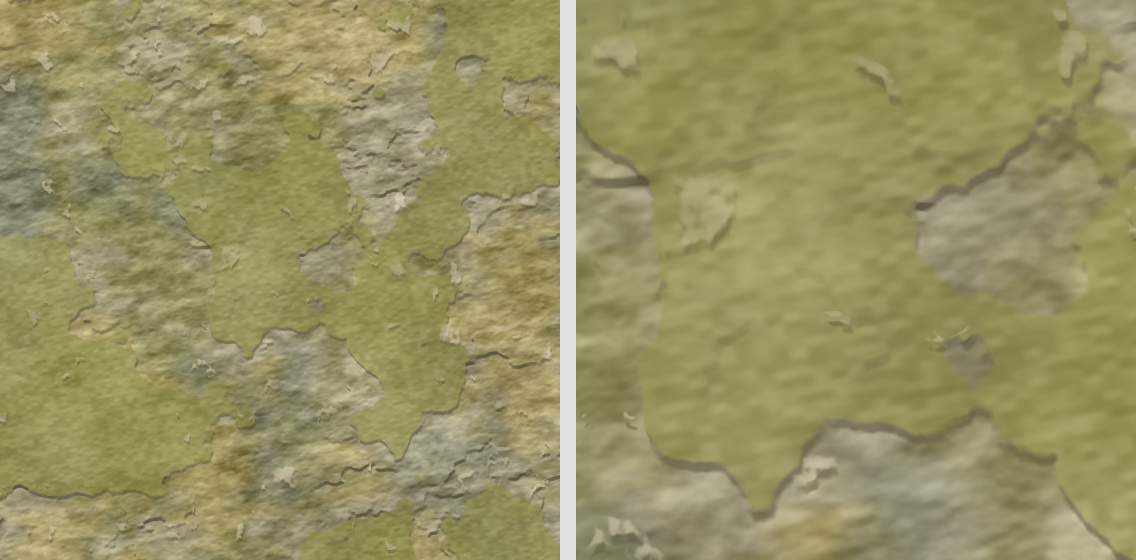
Left, the full canvas; right, a detail of the centre.
Give the GLSL for this texture, as a WebGL 1 fragment shader.

```glsl
precision highp float;
// Weathered stone with olive lichen sheets, pale flecks and small slanted ledges.
uniform vec2 u_resolution;

#define TILT 0.2            // slope of the grain, radians
#define STRETCH 1.9         // length of the grain against its height
#define PATCH_SCALE 4.0     // stone and lichen areas across the canvas
#define SHEET_LEVEL 0.59    // higher means fewer lichen sheets
#define LEDGE_SCALE 15.0    // ledges across the canvas
#define LEDGE_DEPTH 0.55    // darkness under the ledges
#define FLECK_CELLS 15.0    // fleck cells across the canvas
#define FLECK_SHARE 0.30    // part of the cells with a fleck
#define GRAIN 0.30          // contrast of the fine grain
#define RELIEF 0.20         // contrast of the lit relief

const vec3 OLIVE = vec3(0.565, 0.550, 0.365);
const vec3 STONE = vec3(0.615, 0.592, 0.478);
const vec3 SHEET = vec3(0.565, 0.555, 0.315);
const vec3 OCHRE = vec3(0.680, 0.620, 0.390);
const vec3 SLATE = vec3(0.485, 0.500, 0.430);
const vec3 PALE = vec3(0.775, 0.735, 0.620);
const vec3 SHADOW = vec3(0.330, 0.305, 0.215);

float hash(vec2 p) {
  vec3 a = fract(vec3(p.xyx) * 0.1031);
  a += dot(a, a.yzx + 33.33);
  return fract((a.x + a.y) * a.z);
}

float noise(vec2 p) {
  vec2 i = floor(p), f = fract(p);
  f = f * f * f * (f * (f * 6.0 - 15.0) + 10.0);
  return mix(mix(hash(i), hash(i + vec2(1.0, 0.0)), f.x),
             mix(hash(i + vec2(0.0, 1.0)), hash(i + 1.0), f.x), f.y);
}

float fbm(vec2 p) {
  float sum = 0.0, amp = 0.5;
  for (int i = 0; i < 4; i++) {
    sum += amp * noise(p);
    p = mat2(1.6, 1.2, -1.2, 1.6) * p + 17.3;
    amp *= 0.5;
  }
  return sum / 0.9375;
}

// Coordinates along the slanted grain.
vec2 alongGrain(vec2 p) {
  float c = cos(TILT), s = sin(TILT);
  return vec2(c * p.x + s * p.y, (c * p.y - s * p.x) * STRETCH);
}

float sheetMask(vec2 p) {
  float level = fbm(p * PATCH_SCALE + 41.0) + 0.10 * (fbm(p * 32.0) - 0.5);
  return smoothstep(SHEET_LEVEL - 0.009, SHEET_LEVEL + 0.009, level);
}

float ledgeMask(vec2 p) {
  return smoothstep(0.49, 0.56, fbm(alongGrain(p) * LEDGE_SCALE + 71.0));
}

float grainHeight(vec2 p) {
  return fbm(alongGrain(p) * 26.0 + 9.0);
}

// Ragged chips scattered over jittered cells.
float fleckMask(vec2 p) {
  vec2 warp = vec2(fbm(p * 34.0), fbm(p * 34.0 + 50.0)) - 0.5;
  vec2 g = p * FLECK_CELLS + warp * 0.9;
  float mask = 0.0;
  for (int y = -1; y <= 1; y++) {
    for (int x = -1; x <= 1; x++) {
      vec2 cell = floor(g) + vec2(float(x), float(y));
      vec2 jitter = vec2(hash(cell + 3.7), hash(cell + 91.2));
      vec2 d = alongGrain(g - cell - jitter) * vec2(1.0, 0.75);
      float size = mix(0.06, 0.30, pow(hash(cell + 23.0), 2.0));
      float present = step(hash(cell + 57.0), FLECK_SHARE);
      mask = max(mask, present * (1.0 - smoothstep(size * 0.5, size * 1.3, length(d))));
    }
  }
  return mask;
}

void main() {
  vec2 p = gl_FragCoord.xy / min(u_resolution.x, u_resolution.y);
  vec2 up = vec2(-0.0015, 0.006);

  // Soft areas of stone, olive growth, ochre and slate.
  float stone = smoothstep(0.36, 0.60, fbm(p * PATCH_SCALE + 5.0) + 0.25 * (fbm(p * 22.0) - 0.5));
  vec3 color = mix(OLIVE, STONE, stone);
  float streak = fbm(alongGrain(p) * 11.0 + 31.0);
  color = mix(color, OCHRE, 0.65 * smoothstep(0.54, 0.72, fbm(p * 3.0 + 83.0) + 0.4 * (streak - 0.5)));
  color = mix(color, SLATE, 0.60 * smoothstep(0.55, 0.76, fbm(p * 6.0 + 120.0)));

  // Flat lichen sheets with a shaded lower rim.
  float sheet = sheetMask(p);
  float rim = max(sheetMask(p + up) - sheet, 0.0);
  color = mix(color, SHEET, 0.80 * sheet);
  float bare = 1.0 - 0.75 * sheet;

  // Fine grain and relief lit from above.
  float height = grainHeight(p);
  color += GRAIN * bare * (height - 0.5);
  color += RELIEF * bare * (height - grainHeight(p + up * 0.7));
  color += 0.09 * (noise(alongGrain(p) * 95.0) - 0.5);
  color += 0.16 * (fbm(p * 9.0 + 63.0) - 0.5);

  // Broken ledges: dark below, light along the top.
  float broken = smoothstep(0.46, 0.62, fbm(p * 8.0 + 14.0)) * mix(0.4, 1.0, stone) * bare;
  float drop = ledgeMask(p + up) - ledgeMask(p);
  color = mix(color, SHADOW, clamp(LEDGE_DEPTH * (1.5 * broken * max(drop, 0.0) + rim), 0.0, 0.85));
  color = mix(color, PALE, 0.45 * broken * max(-drop, 0.0));

  // Pale chips with a thin shadow.
  float fleck = fleckMask(p);
  color = mix(color, SHADOW, 0.40 * max(fleckMask(p + up) - fleck, 0.0));
  color = mix(color, PALE + 0.25 * (height - 0.5), 0.70 * fleck * mix(0.5, 1.0, bare));

  gl_FragColor = vec4(clamp(color, 0.0, 1.0), 1.0);
}
```
